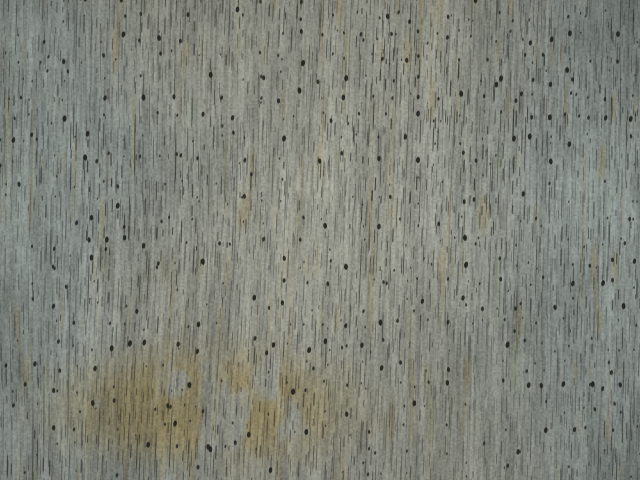
This texture is drawn by a Shadertoy shader. Its source:

```glsl
// Weathered grey board: slanted vertical fibres, short dark pores and pits.
// Stroke layers and pits are scattered in hashed cells; value noise adds
// mottling, fine speckle and a few ochre stains, with darker corners.

const vec3 WOOD = vec3(0.540, 0.551, 0.522);
const vec3 COOL_TINT = vec3(0.965, 1.0, 1.02);
const vec3 WARM_TINT = vec3(1.012, 1.0, 0.975);
const vec3 PIT_COLOR = vec3(0.13, 0.13, 0.12);
const vec3 OCHRE = vec3(0.53, 0.46, 0.27);
const float SLANT = 0.045;
const float FIBRE_CONTRAST = 0.20;
const float SPECKLE_CONTRAST = 0.15;
const float MOTTLE_CONTRAST = 0.27;
const float PORE_DEPTH = 0.42;
const float PIT_CELL = 0.043;
const float PIT_SHARE = 0.42;
const float VIGNETTE = 0.13;

float hash(vec2 p) {
    vec3 q = fract(vec3(p.xyx) * 0.1031);
    q += dot(q, q.yzx + 33.33);
    return fract((q.x + q.y) * q.z);
}

float noise(vec2 p) {
    vec2 i = floor(p), f = fract(p);
    f = f * f * (3.0 - 2.0 * f);
    return mix(mix(hash(i), hash(i + vec2(1, 0)), f.x),
               mix(hash(i + vec2(0, 1)), hash(i + vec2(1, 1)), f.x), f.y);
}

float fbm(vec2 p) {
    float sum = 0.0, amp = 0.5;
    for (int i = 0; i < 4; i++) {
        sum += amp * noise(p);
        p = p * 2.03 + 17.3;
        amp *= 0.5;
    }
    return sum / 0.9375;
}

// One thin tapered stroke per cell, box filtered across its width
float pores(vec2 p, vec2 cell, float halfWidth, float px, float seed) {
    float column = floor(p.x / cell.x);
    p.y += cell.y * hash(vec2(column, seed));
    vec2 id = vec2(column, floor(p.y / cell.y)) + seed * 7.0;
    vec2 local = p - cell * (floor(p / cell) + 0.5);
    float dx = local.x - cell.x * 0.5 * (hash(id + 3.1) - 0.5);
    float halfLength = cell.y * mix(0.12, 0.48, hash(id + 8.7));
    float along = abs(local.y) / halfLength;
    float w = halfWidth * mix(0.6, 1.3, hash(id + 5.9));
    float cover = min(dx + 0.5 * px, w) - max(dx - 0.5 * px, -w);
    float strength = mix(0.12, 1.0, pow(hash(id + 1.7), 1.5));
    return clamp(cover / px, 0.0, 1.0) * strength * (1.0 - smoothstep(0.6, 1.0, along));
}

// Small upright oval holes, gathered into loose clusters
float pits(vec2 p, float px, float seed) {
    p += seed * vec2(0.37, 0.61);
    vec2 id = floor(p / PIT_CELL);
    vec2 center = (id + mix(vec2(0.2), vec2(0.8),
                   vec2(hash(id + seed), hash(id + seed + 41.0)))) * PIT_CELL;
    float size = hash(id + seed + 73.0);
    float radius = mix(0.0014, 0.0040, size * size);
    vec2 d = p - center;
    d.x += 0.25 * d.y * (hash(id + 19.0) - 0.7);
    float dist = length(d * vec2(1.0, 0.62)) - radius;
    float present = step(hash(id + seed + 97.0), PIT_SHARE * 2.0 * noise(id * 0.35 + seed));
    return present * (1.0 - smoothstep(-0.6 * px, 0.6 * px, dist)) * mix(0.6, 0.95, size);
}

void mainImage(out vec4 fragColor, in vec2 fragCoord) {
    float px = 1.0 / iResolution.y;
    vec2 p = fragCoord * px;
    vec2 uv = fragCoord / iResolution.xy;

    // Grain coordinates lean and bend slightly
    vec2 grain = p;
    grain.x += 0.014 * noise(p * vec2(3.0, 2.0)) - SLANT * p.y * (1.0 - abs(uv.x - 0.5));

    // Fibres, speckle and broad weathered patches
    float fibre = noise(grain * vec2(210.0, 13.0)) - 0.5;
    float streak = noise(grain * vec2(55.0, 3.0) + 9.0) - 0.5;
    float speckle = noise(p * 270.0) - 0.5;
    float mottle = fbm(grain * vec2(7.0, 3.5) + 4.0) - 0.5;
    float tone = 1.0 + FIBRE_CONTRAST * (fibre + 0.5 * streak)
               + SPECKLE_CONTRAST * speckle + MOTTLE_CONTRAST * mottle;

    // Darker corners, cooler toward the sides
    vec2 edge = 2.0 * uv - 1.0;
    tone *= 1.03 - VIGNETTE * pow(dot(edge, edge) * 0.6, 1.3);
    float side = smoothstep(0.25, 1.0, abs(edge.x) + 0.4 * (noise(p * 3.0) - 0.5));
    vec3 color = WOOD * tone * mix(WARM_TINT, COOL_TINT, side);

    // Ochre stains, mostly low on the left
    vec2 stainOffset = (p - vec2(0.42, 0.15)) / vec2(0.30, 0.12);
    float stainArea = 0.03 + 0.27 * exp(-dot(stainOffset, stainOffset));
    float stain = smoothstep(0.62, 0.38, fbm(grain * vec2(18.0, 9.0) + 31.0) - stainArea + 0.32);
    color = mix(color, OCHRE * tone, 0.55 * (1.0 - stain) * smoothstep(0.05, 0.25, stainArea));
    float warmFibre = smoothstep(0.72, 0.95, noise(grain * vec2(95.0, 9.0) + 53.0));
    color = mix(color, OCHRE * tone, 0.25 * warmFibre);

    // Pores of several lengths, plus a few long seams
    float pore = pores(grain, vec2(0.0090, 0.085), 0.00105, px, 1.0);
    pore = max(pore, pores(grain + 0.004, vec2(0.0115, 0.048), 0.00125, px, 2.0));
    pore = max(pore, pores(grain, vec2(0.0170, 0.180), 0.00090, px, 3.0));
    pore = max(pore, 0.8 * pores(grain, vec2(0.1100, 0.700), 0.00100, px, 4.0));
    color *= 1.0 - PORE_DEPTH * pore * mix(0.7, 1.4, noise(p * 5.0 + 12.0));

    // Pits
    float pit = max(pits(p, px, 5.0), pits(p, px, 11.0));
    color = mix(color, PIT_COLOR, pit);

    fragColor = vec4(clamp(color, 0.0, 1.0), 1.0);
}
```
